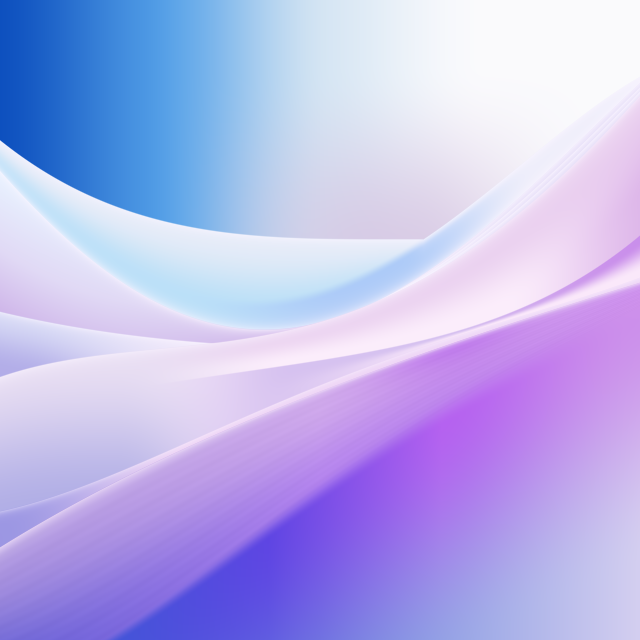
Give the GLSL for this background, as a WebGL 1 fragment shader.

```glsl
precision highp float;
// Translucent silk folds sweeping across a blue-to-white sky, over a violet glow.
// Each fold fills the area below a smooth quartic curve, painted from back to front;
// colours are ramps along the fold and rims are exponential falloffs from its edge.
uniform vec2 u_resolution;

// Quartic through five heights at x = 0, 1/4, 1/2, 3/4, 1 (Newton form).
float curve(float x, float a, float b, float c, float d, float e) {
  float t = 4.0 * x;
  float d2 = c - 2.0 * b + a;
  float d3 = d - 3.0 * c + 3.0 * b - a;
  float d4 = e - 4.0 * d + 6.0 * c - 4.0 * b + a;
  return a + t * (b - a + (t - 1.0) / 2.0 * (d2 + (t - 2.0) / 3.0 * (d3 + (t - 3.0) / 4.0 * d4)));
}

// Smoothed coverage of the area below an edge; depth is positive inside.
float below(float depth) {
  float px = 0.9 / u_resolution.y;
  return smoothstep(-px, px, depth);
}

// Bright rim that fades with depth into a fold.
float rim(float depth, float width) {
  return below(depth) * exp(-max(depth, 0.0) / width);
}

vec3 ramp(vec3 a, vec3 b, vec3 c, float t) {
  t = clamp(t, 0.0, 1.0) * 2.0;
  return mix(mix(a, b, min(t, 1.0)), c, max(t - 1.0, 0.0));
}

vec3 skyColor(vec2 p) {
  vec3 sky = mix(vec3(0.04, 0.30, 0.74), vec3(0.33, 0.63, 0.91), smoothstep(-0.04, 0.30, p.x));
  sky = mix(sky, vec3(0.82, 0.89, 0.95), smoothstep(0.22, 0.52, p.x));
  sky = mix(sky, vec3(0.98, 0.98, 0.99), smoothstep(0.44, 0.76, p.x));
  float dusk = smoothstep(0.90, 0.60, p.y) * smoothstep(0.25, 0.60, p.x);
  return mix(sky, vec3(0.83, 0.76, 0.88), 0.8 * dusk * (1.0 - smoothstep(0.65, 0.95, p.x)));
}

void main() {
  vec2 p = gl_FragCoord.xy / u_resolution;
  float x = p.x, y = p.y;
  vec3 white = vec3(0.98, 0.96, 1.0);

  // Edges of the folds, from top to bottom.
  float crest = curve(x, 0.781, 0.656, 0.627, 0.625, 0.60);
  float wing = curve(x, 0.74, 0.56, 0.545, 0.691, 0.88);
  float hollow = curve(x, 0.733, 0.525, 0.496, 0.638, 0.87);
  float flap = curve(x, 0.513, 0.471, 0.455, 0.45, 0.44);
  float pink = curve(x, 0.411, 0.455, 0.497, 0.62, 0.85);
  float wedge = curve(x, 0.36, 0.40, 0.437, 0.494, 0.632);
  float ribbon = curve(x, 0.201, 0.290, 0.398, 0.486, 0.566);
  float veil = curve(x, 0.145, 0.281, 0.388, 0.478, 0.558);
  float deep = curve(x, -0.08, 0.05, 0.232, 0.392, 0.52);

  vec3 color = skyColor(p);

  // Pale blue sheet with a deeper band inside the bowl.
  float top = max(crest, wing);
  float fall = clamp((crest - y) / max(crest - hollow, 0.04), 0.0, 1.0);
  vec3 sheet = mix(vec3(0.89, 0.92, 0.97), vec3(0.71, 0.87, 0.97), smoothstep(0.1, 0.9, fall));
  float band = smoothstep(-0.006, 0.012, wing - y) * smoothstep(0.28, 0.55, x);
  sheet = mix(sheet, vec3(0.67, 0.79, 0.97), band);
  sheet = mix(sheet, vec3(0.93, 0.93, 0.98), smoothstep(0.63, 0.84, x));
  sheet = mix(sheet, white, 0.7 * rim(top - y, 0.010));
  sheet = mix(sheet, white, 0.65 * exp(-abs(y - hollow) / 0.012));
  color = mix(color, sheet, below(top - y));

  // Left sheet turning from ice to lilac; on the right it thins into streaks.
  float d = hollow - y;
  sheet = ramp(vec3(0.91, 0.95, 1.0), vec3(0.88, 0.85, 0.96), vec3(0.79, 0.67, 0.90), d * 4.0 + x * 2.0);
  sheet = mix(sheet, vec3(0.90, 0.87, 0.97), smoothstep(0.45, 0.62, x));
  sheet = mix(sheet, white, 0.7 * rim(d, 0.008));
  for (int i = 1; i < 4; i++) {
    float streak = mix(hollow, pink, float(i) / 3.0);
    sheet = mix(sheet, white, 0.8 * rim(streak - y, 0.005) * smoothstep(0.52, 0.66, x));
  }
  color = mix(color, sheet, below(d));

  // Lavender flap at the left.
  d = flap - y;
  sheet = mix(vec3(0.84, 0.85, 0.96), vec3(0.70, 0.68, 0.91), smoothstep(0.0, 0.09, d));
  sheet = mix(sheet, vec3(0.94, 0.91, 0.98), smoothstep(0.04, 0.32, x));
  color = mix(color, mix(sheet, white, 0.7 * rim(d, 0.006)), below(d));

  // Wide pink sheet, lavender where it falls away at the left.
  d = pink - y;
  sheet = mix(vec3(0.91, 0.87, 0.95), vec3(0.69, 0.68, 0.90), smoothstep(-0.02, 0.23, d - 0.12 * x));
  vec3 blush = mix(vec3(0.92, 0.82, 0.94), vec3(0.985, 0.93, 0.985), smoothstep(0.2, 0.9, d / (pink - wedge)));
  blush = mix(blush, vec3(0.86, 0.70, 0.91), smoothstep(0.78, 1.05, x) * smoothstep(0.0, 0.16, d));
  sheet = mix(sheet, blush, smoothstep(0.18, 0.46, x));
  color = mix(color, mix(sheet, white, 0.6 * rim(d, 0.010)), below(d));

  // Lilac wedge brightening toward the ribbon.
  d = wedge - y;
  float across = clamp(d / max(wedge - ribbon, 0.008), 0.0, 1.0);
  sheet = mix(vec3(0.84, 0.76, 0.94), vec3(0.79, 0.56, 0.92), smoothstep(0.68, 1.0, x));
  sheet = mix(sheet, vec3(0.98, 0.91, 0.98), smoothstep(0.15, 0.85, across) * smoothstep(0.35, 0.8, x));
  color = mix(color, sheet, below(d) * smoothstep(0.22, 0.46, x));

  // Thin ribbon, then the veil with a bright upper lip and faint fibres.
  d = ribbon - y;
  sheet = mix(vec3(0.61, 0.59, 0.89), vec3(0.93, 0.83, 0.96), smoothstep(0.0, 0.30, x));
  color = mix(color, mix(sheet, white, 0.5 * rim(d, 0.005)), below(d));
  d = veil - y;
  across = clamp(d / (veil - deep), 0.0, 1.0);
  vec3 upper = ramp(vec3(0.66, 0.57, 0.87), vec3(0.81, 0.66, 0.92), vec3(0.80, 0.56, 0.93), x);
  vec3 lower = ramp(vec3(0.36, 0.35, 0.83), vec3(0.70, 0.51, 0.93), vec3(0.81, 0.57, 0.92), x);
  sheet = mix(upper, lower, smoothstep(0.1, 1.0, across));
  sheet = mix(sheet, vec3(0.70, 0.37, 0.92), 0.8 * exp(-pow((x - 0.71) / 0.11, 2.0) - d / 0.035));
  sheet += 0.008 * sin(across * 70.0 + 9.0 * x) * sin(across * 31.0 - 14.0 * x);
  float lip = mix(0.014, 0.004, smoothstep(0.05, 0.55, x));
  sheet = mix(sheet, vec3(0.93, 0.87, 0.97), 0.85 * rim(d, lip));
  color = mix(color, sheet, below(d));

  // Deep violet glow dissolving to blue and pale lilac below.
  d = deep - y;
  vec3 glow = ramp(vec3(0.25, 0.34, 0.84), vec3(0.37, 0.27, 0.89), vec3(0.71, 0.38, 0.94), (x - 0.15) / 0.54);
  glow = mix(glow, vec3(0.80, 0.56, 0.92), smoothstep(0.68, 1.0, x));
  vec3 haze = ramp(vec3(0.22, 0.36, 0.84), vec3(0.42, 0.53, 0.87), vec3(0.83, 0.81, 0.94), x);
  sheet = mix(glow, haze, smoothstep(0.0, 0.40, d));
  float blur = 0.006 + 0.025 * x;
  color = mix(color, sheet, smoothstep(-blur, blur, d));

  gl_FragColor = vec4(clamp(color, 0.0, 1.0), 1.0);
}
```
